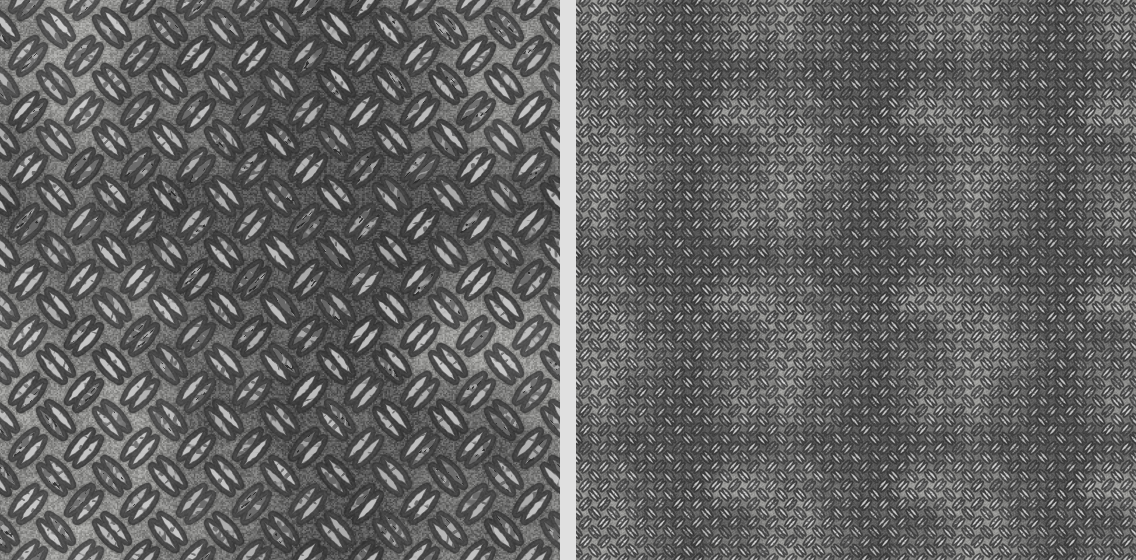
Left, the tile; right, the same tile 3 across and 3 down.
This texture is drawn by a Shadertoy shader. Its source:

```glsl
// Worn steel tread plate: paired raised lozenges in alternating diagonals on mottled, grainy metal.

const float CELLS = 10.0;         // repeats across and down
const float TILT = 0.72;          // lean of each pair from vertical, radians
const float LENS_LENGTH = 0.305;  // half length of the polished face, in cells
const float LENS_WIDTH = 0.062;   // half width of the polished face
const float RIM = 0.084;          // width of the dark border
const float SPACING = 0.098;      // half distance between the two lozenges
const float GRAIN = 0.24;         // strength of the fine speckle
const float RAGGED = 0.022;       // roughness of the polished edge
const vec3 GROUND_DARK = vec3(0.34);
const vec3 GROUND_LIGHT = vec3(0.64, 0.64, 0.63);
const vec3 RIM_DARK = vec3(0.215);
const vec3 RIM_LIGHT = vec3(0.345);
const vec3 FACE_DULL = vec3(0.43);
const vec3 FACE_BRIGHT = vec3(0.78);
const vec3 SCRATCH = vec3(0.13);

float hash(vec2 p) {
    return fract(sin(dot(p, vec2(127.1, 311.7))) * 43758.5453);
}

// Value noise that wraps after "period" units
float noise(vec2 p, float period) {
    vec2 i = floor(p), f = fract(p);
    f = f * f * (3.0 - 2.0 * f);
    vec2 a = mod(i, period), b = mod(i + 1.0, period);
    return mix(mix(hash(a), hash(vec2(b.x, a.y)), f.x),
               mix(hash(vec2(a.x, b.y)), hash(b), f.x), f.y);
}

// Wrapping layered noise over the canvas
float mottle(vec2 uv) {
    float sum = 0.0, weight = 0.5, period = 4.0;
    for (int k = 0; k < 5; k++) {
        sum += weight * noise(uv * period + 0.37 * period, period);
        weight *= 0.5;
        period *= 2.0;
    }
    return sum / 0.96875;
}

mat2 rotation(float a) {
    float c = cos(a), s = sin(a);
    return mat2(c, s, -s, c);
}

// Distance to a pointed lens standing along y
float lensDistance(vec2 p, float halfLength, float halfWidth) {
    p = abs(p);
    float r = (halfLength * halfLength + halfWidth * halfWidth) / (2.0 * halfWidth);
    float d = r - halfWidth;
    return (p.y - halfLength) * d > p.x * halfLength
        ? length(p - vec2(0.0, halfLength))
        : length(p + vec2(d, 0.0)) - r;
}

float cover(float d, float soft) {
    return 1.0 - smoothstep(-soft, soft, d);
}

// Polished face: bright metal broken by dull shards and a few scratches
vec3 faceColor(vec2 p, float d, vec2 seed) {
    float wear = hash(seed + 3.7);
    vec2 q = rotation(0.5 + 1.2 * hash(seed + 9.1)) * p;
    float shards = noise(q * vec2(21.0, 9.0) + 40.0 * hash(seed), 64.0);
    float cut = mix(0.18, 0.72, wear * wear);
    float shine = smoothstep(cut - 0.12, cut + 0.12, shards);
    shine *= mix(1.0, 0.6, wear) * smoothstep(0.0, 0.025, -d);
    vec3 color = mix(FACE_DULL, FACE_BRIGHT, shine);
    float mark = noise(p * vec2(34.0, 12.0) + 50.0 * hash(seed + 5.3), 64.0);
    return mix(color, SCRATCH, 0.8 * smoothstep(0.8, 0.9, mark) * step(0.72, wear));
}

void mainImage(out vec4 fragColor, in vec2 fragCoord) {
    vec2 uv = fragCoord / iResolution.xy;
    float pixel = CELLS / iResolution.y;
    float soft = max(0.75 * pixel, 0.009);
    float tone = smoothstep(0.24, 0.76, mottle(uv));
    float grain = noise(uv * 400.0, 400.0) - 0.5;
    float rough = noise(uv * 160.0, 160.0) - 0.5;

    // Ground plate
    vec3 color = mix(GROUND_DARK, GROUND_LIGHT, tone) + GRAIN * grain;

    // Two interleaved lattices, leaning opposite ways
    for (int k = 0; k < 2; k++) {
        float lean = k == 0 ? -1.0 : 1.0;
        vec2 grid = uv * CELLS - (k == 0 ? vec2(0.5, 0.0) : vec2(0.0, 0.5));
        vec2 id = floor(grid + 0.5);
        vec2 p = rotation(-lean * TILT) * (grid - id);
        vec2 seed = mod(id, CELLS) + 17.0 * float(k);

        // Mirror into the two lozenges of a pair
        float side = p.x < 0.0 ? -1.0 : 1.0;
        vec2 local = vec2(p.x - side * SPACING, p.y);
        float d = lensDistance(local, LENS_LENGTH, LENS_WIDTH);

        // Contact shadow and dark rounded border
        color *= 1.0 - 0.22 * cover(d - RIM - 0.015, 0.04);
        float ridge = 1.0 - abs(2.0 * clamp(d / RIM, 0.0, 1.0) - 0.8);
        float rimTone = 0.45 * tone + 0.4 * ridge + 0.3 * (hash(seed + 1.9) - 0.5);
        vec3 rim = mix(RIM_DARK, RIM_LIGHT, clamp(rimTone, 0.0, 1.0)) + 0.25 * GRAIN * grain;
        color = mix(color, rim, cover(d - RIM + 0.4 * RAGGED * rough, soft));

        // Polished face with a ragged edge
        float faceEdge = d + RAGGED * rough;
        vec3 face = faceColor(local, faceEdge, seed + 0.5 * side) + 0.06 * (tone - 0.5);
        color = mix(color, face, cover(faceEdge, soft));
    }
    fragColor = vec4(clamp(color, 0.0, 1.0), 1.0);
}
```
